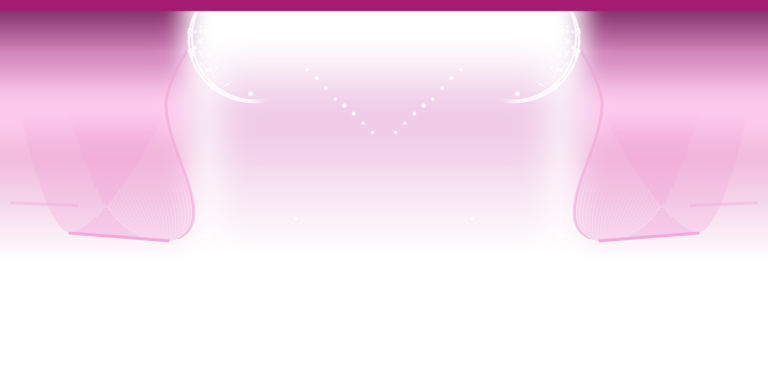
Give the GLSL for this background, as a Shadertoy shader.

```glsl
// Mirrored pink backdrop: a plum header bar, soft vertical colour ramps,
// translucent ribbons of fine threads, and white arcs strung with pearls.
// One half is built with y running down, in canvas heights, then reflected.

const vec3 WHITE = vec3(1.0);
const vec3 HEADER = vec3(0.64, 0.11, 0.44);
const vec3 PLUM = vec3(0.53, 0.20, 0.43);
const vec3 MAUVE = vec3(0.81, 0.51, 0.72);
const vec3 BLUSH = vec3(0.99, 0.79, 0.93);
const vec3 ROSE = vec3(0.95, 0.74, 0.87);
const vec3 PALE = vec3(0.96, 0.85, 0.93);
const vec3 ORCHID = vec3(0.94, 0.80, 0.91);
const vec3 THREAD = vec3(0.94, 0.60, 0.83);
const float HEADER_HEIGHT = 0.029;
const float RIBBON_TOP = 0.273;
const float THREAD_COUNT = 24.0;
const vec2 ARC_CENTER = vec2(0.664, 0.104);
const vec2 ARC_RADIUS = vec2(0.172, 0.162);
const int BEADS = 34;
const int PEARLS = 8;

float hash(float n) { return fract(sin(n * 127.1) * 43758.5453); }

float ramp(float a, float b, float x) { return clamp((x - a) / (b - a), 0.0, 1.0); }

float disc(vec2 p, vec2 c, float r, float px) {
    return 1.0 - smoothstep(r - px, r + px, length(p - c));
}

float stroke(float d, float w, float px) {
    return 1.0 - smoothstep(w, w + 1.5 * px, abs(d));
}

float segment(vec2 p, vec2 a, vec2 b) {
    vec2 ab = b - a;
    return length(p - a - ab * clamp(dot(p - a, ab) / dot(ab, ab), 0.0, 1.0));
}

vec3 sideColor(float y) {
    vec3 c = mix(PLUM, MAUVE, ramp(0.03, 0.135, y));
    c = mix(c, BLUSH, smoothstep(0.11, 0.28, y));
    c = mix(c, ROSE, smoothstep(0.30, 0.42, y));
    c = mix(c, PALE, ramp(0.42, 0.54, y));
    return mix(c, WHITE, ramp(0.53, 0.68, y));
}

vec3 centerColor(float y) {
    vec3 c = mix(WHITE, ORCHID, smoothstep(0.08, 0.31, y));
    c = mix(c, PALE, ramp(0.35, 0.45, y));
    return mix(c, WHITE, ramp(0.43, 0.66, y));
}

// Sheet between two edges: x is fill opacity, y is thread pattern
vec2 sheet(float x, float left, float right, float v, float px) {
    float t = clamp((x - left) / max(right - left, 0.001), 0.0, 1.0);
    float inside = smoothstep(-px, px, x - left) * smoothstep(-px, px, right - x);
    inside *= smoothstep(0.0, 0.3, v) * step(v, 1.0);
    float density = THREAD_COUNT * px / max(right - left, 0.001);
    float threads = 0.5 + 0.5 * cos(6.2832 * THREAD_COUNT * t);
    threads = mix(threads, 0.5, smoothstep(0.3, 0.8, density));
    return inside * vec2(1.0, threads * smoothstep(0.3, 0.9, v));
}

vec3 addRibbons(vec3 col, vec2 p, float px) {
    float v = (p.y - RIBBON_TOP) / 0.354;
    float w = (p.y - RIBBON_TOP) / 0.333;
    float v1 = max(1.0 - v, 0.0), w1 = max(1.0 - w, 0.0);
    float innerRight = 0.432 + 0.0055 * v + 0.227 * pow(max(v, 0.0), 1.8) * sqrt(v1);
    float innerLeft = 0.4375 - 0.263 * pow(v1, 0.36);
    float outerRight = 0.182 + 0.26 * pow(w1, 0.64);
    float outerLeft = 0.182 - 0.135 * pow(w1, 0.55);
    vec2 inner = sheet(p.x, innerLeft, innerRight, v, px);
    vec2 outer = sheet(p.x, outerLeft, outerRight, w, px);
    col = mix(col, THREAD, 0.20 * outer.x + 0.10 * outer.y);
    col = mix(col, THREAD, 0.20 * inner.x + 0.16 * inner.y);

    // Fold joining the two sheets, with its dense lower hem
    float hem = 0.607 + 0.082 * (p.x - 0.182);
    float fold = step(outerRight, p.x) * step(p.x, innerLeft) * step(0.54, p.y);
    col = mix(col, THREAD, 0.4 * fold * smoothstep(-px, px, hem - p.y));
    float hemLine = segment(p, vec2(0.182, 0.607), vec2(0.4375, 0.627));
    col = mix(col, THREAD, 0.75 * stroke(hemLine, 0.002, px));

    // Bright upper strand and right rim
    float rise = max((RIBBON_TOP - p.y) / 0.143, 0.0);
    float strand = p.y < RIBBON_TOP ? 0.432 + 0.057 * pow(rise, 1.6) : innerRight;
    float rim = stroke(p.x - strand, 0.002, px) * step(0.12, p.y) * step(v, 0.99);
    col = mix(col, THREAD, 0.45 * rim);
    float wisp = segment(p, vec2(0.03, 0.528), vec2(0.20, 0.535));
    return mix(col, THREAD, 0.3 * stroke(wisp, 0.002, px));
}

float sparkles(vec2 p, float px) {
    float light = 0.0;
    // Two thin arcs fading at their lower tip
    for (int i = 0; i < 2; i++) {
        float k = float(i);
        vec2 r = ARC_RADIUS + vec2(-0.008, 0.004) * k;
        vec2 q = (p - ARC_CENTER + vec2(0.0, 0.008) * k) / r;
        float d = (length(q) - 1.0) * min(r.x, r.y);
        light = max(light, 0.85 * stroke(d, 0.001, px) * (1.0 - smoothstep(0.64, 0.71, p.x)));
    }
    // Beads scattered about the arcs
    for (int i = 0; i < BEADS; i++) {
        float n = float(i) + 1.0;
        float a = mix(1.45, 3.65, sqrt(hash(n)));
        float spread = 1.0 - 0.3 * pow(hash(n + 40.0), 2.0);
        vec2 c = ARC_CENTER + ARC_RADIUS * spread * vec2(cos(a), sin(a));
        float r = mix(0.002, 0.008, pow(hash(n + 80.0), 2.0));
        light = max(light, 0.9 * disc(p, c, r, px));
    }
    // Loose trail drifting to the middle, then two low pearls
    for (int i = 0; i < PEARLS; i++) {
        float n = float(i), t = n / float(PEARLS - 1);
        vec2 c = vec2(0.80 + 0.17 * t, 0.19 + 0.15 * t + 0.02 * (hash(n + 9.0) - 0.5));
        light = max(light, 0.85 * disc(p, c, mix(0.004, 0.007, hash(n + 3.0)), px));
        vec2 low = vec2(0.54 + 0.23 * n, 0.615 - 0.045 * n);
        light = max(light, step(n, 1.0) * disc(p, low, 0.006, px));
    }
    return light;
}

void mainImage(out vec4 fragColor, in vec2 fragCoord) {
    float px = 1.0 / iResolution.y;
    vec2 p = fragCoord * px;
    p = vec2(1.0 - abs(p.x - 0.5 * iResolution.x * px), 1.0 - p.y);

    // Side and centre ramps meet in a pale vertical glow
    vec3 col = mix(sideColor(p.y), centerColor(p.y), smoothstep(0.42, 0.56, p.x));
    float glow = exp(-pow((p.x - 0.54) / 0.065, 2.0));
    col = mix(col, WHITE, 0.5 * glow);
    col = addRibbons(col, p, px);
    col = mix(col, WHITE, sparkles(p, px));
    col = mix(HEADER, col, smoothstep(-px, px, p.y - HEADER_HEIGHT));
    fragColor = vec4(col, 1.0);
}
```
